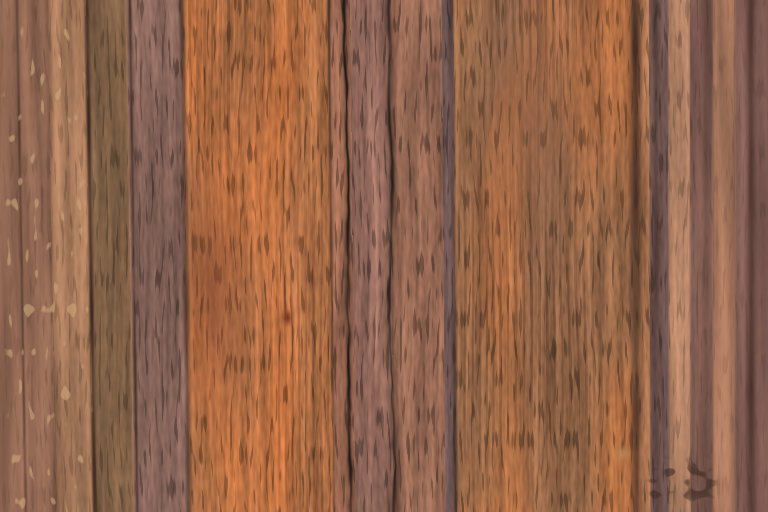
Write a Shadertoy shader that draws this texture.

```glsl
// Weathered wooden door: moulded vertical boards around two wide oak panels.
// Board colours are blended at slightly leaning edges, then shaded with grooves,
// stretched gradient-noise grain, growth rings, two cracks and small blemishes.

vec2 hashGradient(vec2 cell) {
    float angle = 6.2832 * fract(sin(dot(cell, vec2(127.1, 311.7))) * 43758.5);
    return vec2(cos(angle), sin(angle));
}

float gradientNoise(vec2 p) {
    vec2 i = floor(p), f = fract(p);
    vec2 s = f * f * f * (f * (f * 6.0 - 15.0) + 10.0);
    vec2 e = vec2(0.0, 1.0);
    float a = dot(hashGradient(i), f);
    float b = dot(hashGradient(i + e.yx), f - e.yx);
    float c = dot(hashGradient(i + e.xy), f - e.xy);
    float d = dot(hashGradient(i + e.yy), f - e.yy);
    return 1.4 * mix(mix(a, b, s.x), mix(c, d, s.x), s.y);
}

float ridge(float distance, float width) {
    return exp(-distance * distance / (width * width));
}

float band(float x, float left, float right, float soft) {
    return smoothstep(left - soft, left + soft, x) * (1.0 - smoothstep(right - soft, right + soft, x));
}

// Right edge of each board, from left to right
const float boardEdge[16] = float[](0.062, 0.111, 0.164, 0.238, 0.428, 0.456, 0.507, 0.575,
                                    0.590, 0.830, 0.845, 0.870, 0.898, 0.928, 0.957, 1.1);

const vec3 boardColor[16] = vec3[](
    vec3(0.56, 0.40, 0.32), vec3(0.66, 0.48, 0.36), vec3(0.49, 0.37, 0.27), vec3(0.51, 0.38, 0.34),
    vec3(0.72, 0.46, 0.29), vec3(0.61, 0.41, 0.32), vec3(0.56, 0.40, 0.35), vec3(0.59, 0.41, 0.33),
    vec3(0.45, 0.35, 0.34), vec3(0.62, 0.43, 0.30), vec3(0.71, 0.48, 0.33), vec3(0.45, 0.34, 0.32),
    vec3(0.70, 0.51, 0.40), vec3(0.50, 0.36, 0.32), vec3(0.65, 0.46, 0.36), vec3(0.49, 0.35, 0.32));

// Moulding relief: position, width, depth (negative depth is a lit lip)
const vec3 relief[16] = vec3[](
    vec3(0.022, 0.002, 0.50), vec3(0.062, 0.004, 0.28), vec3(0.106, 0.004, -0.20), vec3(0.113, 0.003, 0.80),
    vec3(0.164, 0.002, -0.30), vec3(0.169, 0.002, 0.60), vec3(0.237, 0.004, 0.50), vec3(0.243, 0.002, -0.20),
    vec3(0.428, 0.002, 0.55), vec3(0.588, 0.004, 0.40), vec3(0.593, 0.002, -0.25), vec3(0.827, 0.008, 0.65),
    vec3(0.853, 0.004, 0.40), vec3(0.875, 0.003, -0.18), vec3(0.919, 0.007, 0.30), vec3(0.978, 0.005, 0.45));

void mainImage(out vec4 fragColor, in vec2 fragCoord) {
    vec2 uv = fragCoord / iResolution.xy;
    float y = uv.y;
    // Boards lean a little, most strongly at the left
    float x = uv.x - 0.012 * (1.0 - uv.x) * (1.0 - y);
    float focus = smoothstep(-0.1, 0.25, uv.x) * (1.0 - 0.7 * smoothstep(0.82, 0.95, uv.x));
    float soft = mix(0.004, 0.0013, focus);

    // Base colours
    vec3 color = boardColor[0];
    float board = 0.0;
    for (int i = 1; i < 16; i++) {
        color = mix(color, boardColor[i], smoothstep(boardEdge[i - 1] - soft, boardEdge[i - 1] + soft, x));
        board += step(boardEdge[i - 1], x);
    }
    float leftPanel = band(x, 0.238, 0.428, 0.002);
    float rightPanel = band(x, 0.590, 0.830, 0.002);
    float panel = leftPanel + rightPanel;

    // Grain, from broad stains to fine fibres
    vec2 wood = vec2(x + 0.004 * gradientNoise(vec2(x * 9.0, y * 2.5)), y + 3.7 * board);
    float stain = gradientNoise(wood * vec2(13.0, 1.8));
    float streak = gradientNoise(wood * vec2(75.0, 2.2));
    float fibre = gradientNoise(wood * vec2(190.0, 6.0));
    float fleck = gradientNoise(wood * vec2(260.0, 38.0));
    color *= 1.0 + 0.13 * stain + 0.17 * streak + focus * (0.15 * fibre + 0.10 * fleck);
    color = mix(color, color * vec3(1.08, 0.97, 0.84), panel * smoothstep(-0.3, 0.6, stain));

    // Growth rings and short dark pores
    float ringPhase = wood.x * 640.0 + 2.5 * gradientNoise(wood * vec2(16.0, 1.5));
    float ring = smoothstep(0.1, 0.95, sin(ringPhase) + 0.5 * fibre);
    float ringFade = smoothstep(-0.5, 0.5, gradientNoise(wood * vec2(8.0, 1.3) + 5.0));
    color *= 1.0 - vec3(0.20, 0.24, 0.24) * ring * ringFade * (0.7 * leftPanel + rightPanel);
    float pore = smoothstep(0.22, 0.55, gradientNoise(wood * vec2(230.0, 17.0) + 9.0));
    color *= 1.0 - 0.28 * focus * pore;

    // Red stain on the left panel, grey weathering on the right one
    vec2 redOffset = (vec2(x, y) - vec2(0.265, 0.43)) / vec2(0.05, 0.22);
    float redStain = exp(-dot(redOffset, redOffset)) * leftPanel * (0.7 + 0.5 * streak);
    color = mix(color, vec3(0.45, 0.25, 0.18), 0.6 * clamp(redStain, 0.0, 1.0));
    vec2 greyOffset = (vec2(x, y) - vec2(0.69, 0.80)) / vec2(0.07, 0.35);
    color = mix(color, vec3(0.50, 0.36, 0.30), 0.4 * rightPanel * exp(-dot(greyOffset, greyOffset)));

    // Grooves and lit lips
    vec3 shadow = vec3(0.24, 0.16, 0.13);
    for (int i = 0; i < 16; i++) {
        float wear = 0.85 + 0.5 * gradientNoise(vec2(float(i) * 3.3, y * 6.0));
        float amount = relief[i].z * wear * ridge(x - relief[i].x, relief[i].y);
        color = mix(color, amount > 0.0 ? shadow : vec3(0.82, 0.60, 0.42), min(abs(amount) * 1.2, 1.0));
    }

    // Two wandering cracks, opening and closing along their length
    for (int k = 0; k < 2; k++) {
        float id = float(k);
        float path = mix(0.449, 0.506, id) + 0.004 * gradientNoise(vec2(id + 0.4, y * 4.0))
                   + 0.0015 * gradientNoise(vec2(id + 7.3, y * 27.0));
        float opening = 0.0016 + 0.0013 * gradientNoise(vec2(id + 2.6, y * 22.0));
        float depth = 0.7 + 0.5 * gradientNoise(vec2(id + 4.5, y * 7.0));
        color = mix(color, vec3(0.14, 0.10, 0.09), clamp(depth, 0.0, 0.95) * ridge(x - path, opening + 0.0005));
        color *= 1.0 - 0.18 * ridge(x - path, 0.007);
    }

    // Pale chips on the left mouldings, dark scuffs low on the right
    float chip = smoothstep(0.48, 0.65, gradientNoise(vec2(x * 85.0, y * 24.0)));
    color = mix(color, vec3(0.80, 0.66, 0.48), 0.6 * chip * band(x, 0.0, 0.11, 0.005));
    float scuff = smoothstep(0.1, 0.4, gradientNoise(vec2(x * 55.0, y * 45.0)));
    color = mix(color, shadow, 0.6 * scuff * band(x, 0.84, 0.93, 0.01) * band(y, 0.02, 0.10, 0.02));

    // Single blemishes: a red nick and a pale dent
    vec2 nick = (uv - vec2(0.374, 0.38)) / vec2(0.006, 0.014);
    color = mix(color, vec3(0.40, 0.17, 0.10), 0.8 * exp(-dot(nick, nick)));
    vec2 dent = (uv - vec2(0.811, 0.115)) / vec2(0.008, 0.011);
    color = mix(color, vec3(0.72, 0.54, 0.35), 0.7 * exp(-dot(dent, dent)));

    fragColor = vec4(clamp(color, 0.0, 1.0), 1.0);
}
```
